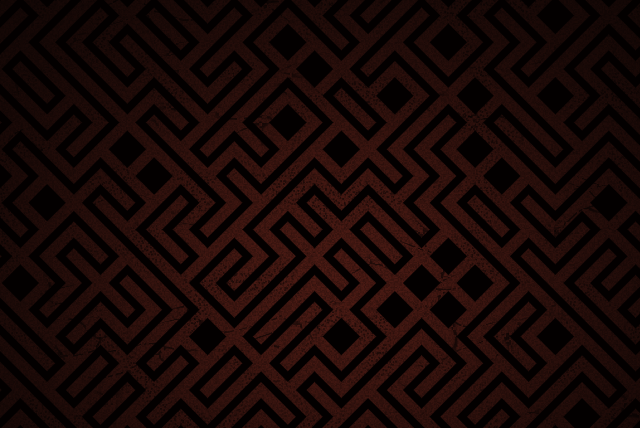
Reproduce this pattern procedurally as a Shadertoy shader.

```glsl
// A diagonal maze of worn dark red bands on black, lit softly from the lower middle.

float hash(vec2 p) {
    vec3 q = fract(p.xyx * vec3(0.1031, 0.1030, 0.0973));
    q += dot(q, q.yzx + 33.33);
    return fract((q.x + q.y) * q.z);
}

// Distances to the nearest and second nearest scattered points
vec2 cellular(vec2 p) {
    vec2 cell = floor(p), nearest = vec2(9.0);
    for (int j = -1; j <= 1; j++)
    for (int i = -1; i <= 1; i++) {
        vec2 c = cell + vec2(i, j);
        float d = length(c + vec2(hash(c + 100.0), hash(c + 217.0)) - p);
        nearest = d < nearest.x ? vec2(d, nearest.x) : vec2(nearest.x, min(nearest.y, d));
    }
    return nearest;
}

// Each tile holds one diagonal wall with square ends, leaning left or right
float wallDistance(vec2 p) {
    vec2 cell = floor(p);
    float d = 9.0;
    for (int j = -1; j <= 1; j++)
    for (int i = -1; i <= 1; i++) {
        vec2 c = cell + vec2(i, j);
        vec2 q = p - c - 0.5;
        vec2 diagonal = abs(vec2(q.x + q.y, q.x - q.y));
        if (hash(c + 40.0) < 0.5) diagonal = diagonal.yx;
        d = min(d, max(diagonal.x - 1.0, diagonal.y));
    }
    return d;
}

// Brightness of the worn surface: grain, pits and scratches
float wear(vec2 p) {
    float grain = mix(0.84, 1.12, hash(floor(p * 340.0) + 50.0));

    // Small pits gather in ragged patches
    float patches = smoothstep(0.35, 0.85, cellular(p * 9.0 + 20.0).x);
    float pits = 1.0 - smoothstep(0.15, 0.4, cellular(p * 120.0 + 30.0).x);
    pits *= 0.15 + 0.6 * patches;

    // Thin cracks, stretched sideways and bent by sines
    vec2 bent = p + 0.02 * sin(p.yx * vec2(37.0, 23.0) + 3.0 * sin(p * 11.0));
    vec2 f = cellular(bent * vec2(7.0, 19.0) + 60.0);
    float cracks = 1.0 - smoothstep(0.02, 0.09, f.y - f.x);
    cracks *= smoothstep(0.5, 0.75, cellular(p * 5.0 + 80.0).x);
    cracks *= step(0.35, hash(floor(p * 170.0) + 90.0));

    return grain * (1.0 - 0.6 * pits) * (1.0 - 0.55 * cracks);
}

void mainImage(out vec4 fragColor, in vec2 fragCoord) {
    vec2 uv = fragCoord / iResolution.xy;
    vec2 p = fragCoord / iResolution.y;

    // Sixteen rows of tiles
    float edge = 16.0 / iResolution.y;
    float d = wallDistance(p * 16.0 + vec2(0.24, 0.58));
    float band = 1.0 - smoothstep(-edge, edge, d - 0.3);

    // Broad glow that fades toward the corners
    vec2 g = uv - vec2(0.52, 0.36);
    float glow = mix(0.06, 0.265, exp(-5.6 * g.x * g.x - 3.4 * g.y * g.y));

    vec3 red = vec3(1.0, 0.35, 0.26) * glow * wear(p);
    fragColor = vec4(mix(vec3(0.01, 0.0, 0.0), red, band), 1.0);
}
```
